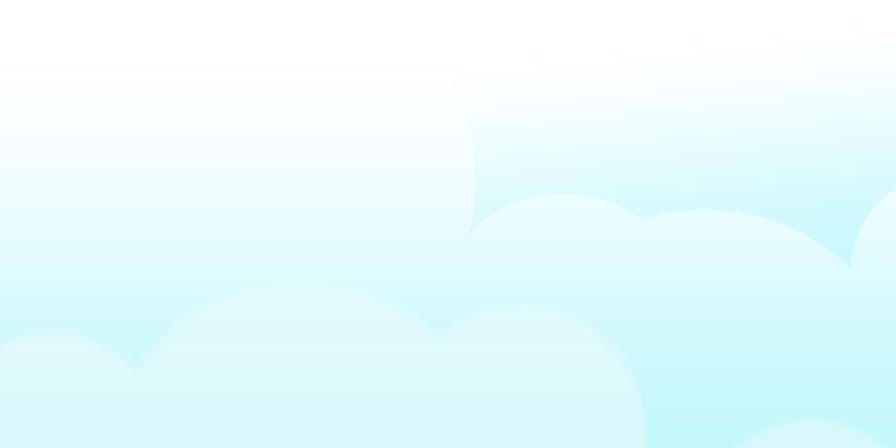
Give the GLSL for this background, as a Shadertoy shader.

```glsl
// Signed distance to a bank of round puffs (xy centre, z radius)
float puffs(vec2 p, vec3 bank[4]) {
    float d = 1e3;
    for (int i = 0; i < 4; i++) {
        d = min(d, length(p - bank[i].xy) - bank[i].z);
    }
    return d;
}

// Coverage of a shape with an edge of the given softness
float cover(float d, float softness) {
    float w = max(softness, 1.0 / iResolution.y);
    return 1.0 - smoothstep(-w, w, d);
}

void mainImage(out vec4 fragColor, in vec2 fragCoord) {
    vec2 p = fragCoord / iResolution.y;
    p.x *= 2.0 * iResolution.y / iResolution.x;

    // Sky, white above and cyan below, deeper to the right
    float skyHeight = p.y + 0.1 * (1.5 - p.x);
    vec3 color = mix(vec3(0.79, 0.975, 0.99), vec3(1.0),
                     smoothstep(0.36, 0.93, skyHeight));

    // Far clouds, filled solid to the left and beneath
    vec3 farBank[4] = vec3[4](
        vec3(0.539, 0.589, 0.521), vec3(1.258, 0.276, 0.292),
        vec3(1.576, 0.068, 0.464), vec3(2.115, 0.396, 0.216));
    float farShape = min(puffs(p, farBank), min(p.x - 0.539, p.y - 0.4));
    vec3 farColor = mix(vec3(0.765, 0.97, 0.985), vec3(1.0),
                        smoothstep(-0.05, 0.9, p.y));
    color = mix(color, farColor, cover(farShape, 0.004));

    // Near clouds with softer rims
    vec3 nearBank[4] = vec3[4](
        vec3(0.117, 0.0, 0.258), vec3(0.672, -0.073, 0.443),
        vec3(1.164, 0.039, 0.276), vec3(1.81, -0.185, 0.247));
    vec3 nearColor = mix(vec3(0.85, 0.973, 0.985), vec3(0.885, 0.98, 0.99),
                         smoothstep(0.0, 0.37, p.y));
    color = mix(color, nearColor, cover(puffs(p, nearBank), 0.013));

    fragColor = vec4(color, 1.0);
}
```
